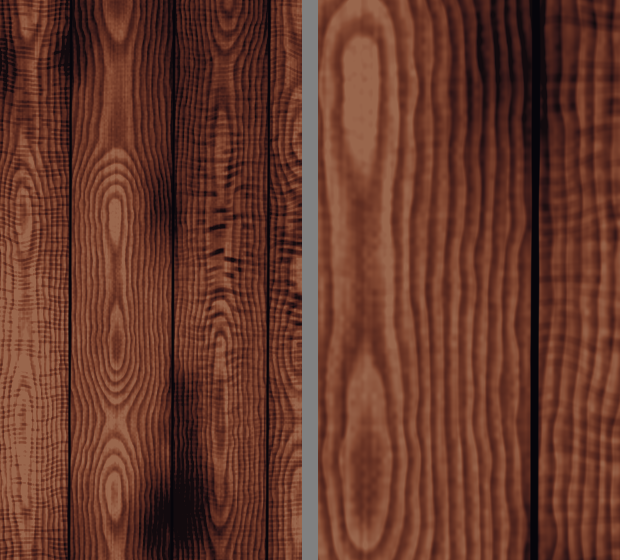
Left: the whole. Right: its middle third, enlarged.
This texture is drawn by a Shadertoy shader. Its source:

```glsl
const int PLANKS = 4;
const float SEAMS[5] = float[](-0.10, 0.236, 0.577, 0.892, 1.22);
const float HEART[4] = float[](0.095, 0.393, 0.745, 1.0);       // centre of the grain figure
const float BASE_TONE[4] = float[](0.70, 0.54, 0.55, 0.60);
const float RIPPLE[4] = float[](0.24, 0.03, 0.10, 0.16);        // fine saw ripple
const float CHATTER[4] = float[](0.07, 0.0, 0.62, 0.50);        // coarse dark saw bars
const float SEAM_TILT = 0.008;
const float SEAM_HALF = 0.0042;
const float RINGS = 62.0;
const float RING_CONTRAST = 0.36;
const float FIGURE_DEPTH = 0.085;
const float RIPPLE_ROWS = 125.0;
const float CHATTER_ROWS = 66.0;
const vec3 SEAM_COLOR = vec3(0.025, 0.02, 0.04);
const vec3 WOOD[6] = vec3[](
    vec3(0.07, 0.04, 0.05), vec3(0.20, 0.09, 0.09), vec3(0.31, 0.14, 0.11),
    vec3(0.41, 0.20, 0.14), vec3(0.52, 0.29, 0.20), vec3(0.60, 0.40, 0.30));
// Stains: centre, radius, depth
const int STAINS = 7;
const vec4 STAIN[7] = vec4[](
    vec4(0.02, 0.88, 0.07, 0.35), vec4(0.21, 0.90, 0.05, 0.32),
    vec4(0.54, 0.63, 0.07, 0.35), vec4(0.63, 0.10, 0.11, 0.60),
    vec4(0.50, 0.07, 0.08, 0.32), vec4(0.61, 0.29, 0.08, 0.40),
    vec4(0.27, 0.96, 0.11, 0.25));

float hash(vec2 p) {
    return fract(sin(dot(p, vec2(127.1, 311.7))) * 43758.5453);
}

float noise(vec2 p) {
    vec2 i = floor(p), f = fract(p);
    f = f * f * (3.0 - 2.0 * f);
    return mix(mix(hash(i), hash(i + vec2(1, 0)), f.x),
               mix(hash(i + vec2(0, 1)), hash(i + vec2(1, 1)), f.x), f.y);
}

// Distance to the heart of the log, whose depth below the face drifts along the plank
float ringField(vec2 p, float heart, float seed) {
    float wander = 0.035 * (noise(vec2(seed, p.y * 3.0)) - 0.5);
    float warp = 0.020 * (noise(vec2(p.x * 9.0 + seed, p.y * 7.0)) - 0.5)
               + 0.007 * (noise(vec2(p.x * 45.0, p.y * 50.0 + seed)) - 0.5);
    float depth = FIGURE_DEPTH * noise(vec2(seed * 1.7, p.y * 8.0)) + 0.02 * p.y;
    return RINGS * length(vec2(p.x - heart + wander + warp, depth));
}

// Pale early wood rising slowly and ending at a sharper dark edge
float ringLight(float r) {
    float f = fract(r);
    float light = smoothstep(0.0, 0.6, f) * (1.0 - smoothstep(0.74, 1.0, f));
    return mix(light, 0.45, smoothstep(0.45, 1.0, fwidth(r)));
}

// Broken horizontal bars left by the saw
float sawBars(vec2 p, float rows, float seed) {
    float v = p.y * rows + 2.0 * noise(vec2(p.x * 14.0 + seed, p.y * 9.0));
    float bar = 1.0 - smoothstep(0.12, 0.45, abs(fract(v) - 0.5));
    float broken = noise(vec2(p.x * 32.0 + seed, floor(v) * 7.3));
    return bar * smoothstep(0.25, 0.65, broken);
}

float stainDepth(vec2 p, float aspect) {
    float ragged = 0.7 + 0.6 * noise(p * vec2(28.0, 22.0));
    float total = 0.0;
    for (int i = 0; i < STAINS; i++) {
        vec2 d = (p - STAIN[i].xy) * vec2(1.0, 0.65 * aspect) / (STAIN[i].z * ragged);
        total += STAIN[i].w * exp(-dot(d, d));
    }
    return total;
}

vec3 woodColor(float tone) {
    float s = clamp(tone, 0.0, 1.0) * 5.0;
    int i = min(int(s), 4);
    return mix(WOOD[i], WOOD[i + 1], s - float(i));
}

void mainImage(out vec4 fragColor, in vec2 fragCoord) {
    vec2 uv = fragCoord / iResolution.xy;
    vec2 p = vec2(uv.x + SEAM_TILT * (1.0 - uv.y), uv.y);

    // Plank under this point and distance to the nearest seam
    int plank = 0;
    float seamDist = 1.0;
    for (int i = 1; i < PLANKS; i++) {
        if (p.x > SEAMS[i]) plank = i;
        seamDist = min(seamDist, abs(p.x - SEAMS[i]));
    }
    float seed = 11.3 * float(plank) + 4.0;
    float across = p.x - HEART[plank];

    // Grain, fibres and pores
    float tone = BASE_TONE[plank];
    float rings = ringField(p, HEART[plank], seed);
    tone += RING_CONTRAST * (ringLight(rings) - 0.45);
    tone += 0.20 * (noise(vec2(p.x * 210.0, p.y * 14.0 + seed)) - 0.5);
    tone += 0.13 * (noise(p * vec2(170.0, 260.0)) - 0.5);

    // Pale heart, broad fading and light falling off toward the top
    tone += 0.20 * exp(-across * across / 0.003) - 0.04;
    tone += 0.32 * (noise(vec2(p.x * 7.0 + seed, p.y * 5.0)) - 0.5);
    tone += 0.12 - 0.26 * smoothstep(0.4, 1.0, p.y);
    tone -= 0.14 * (1.0 - smoothstep(0.0, 0.16, p.y));

    // Saw marks, the coarse ones gathered at mid height near the heart
    float rise = (p.y - 0.60) / 0.24;
    float cluster = exp(-rise * rise - across * across / 0.009);
    cluster *= 0.5 + noise(vec2(p.x * 9.0, p.y * 8.0 + seed));
    tone -= RIPPLE[plank] * sawBars(p, RIPPLE_ROWS, seed);
    tone -= CHATTER[plank] * cluster * sawBars(p, CHATTER_ROWS, seed + 5.0);

    // Stains and darkened plank edges
    tone -= stainDepth(p, iResolution.y / iResolution.x);
    tone -= 0.24 * exp(-seamDist / 0.018);

    vec3 color = woodColor(tone);
    float soft = 1.0 / iResolution.x;
    float halfWidth = SEAM_HALF + 0.0015 * (noise(vec2(seed, p.y * 24.0)) - 0.5);
    color = mix(SEAM_COLOR, color, smoothstep(halfWidth - soft, halfWidth + soft, seamDist));
    fragColor = vec4(color, 1.0);
}
```
